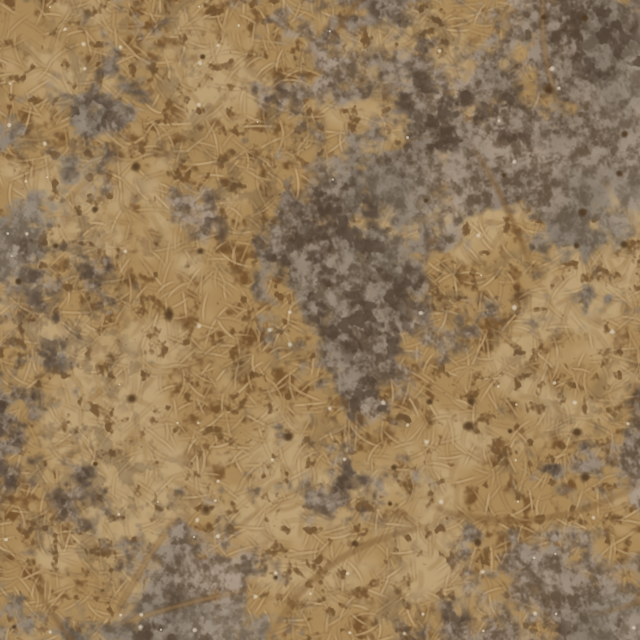
A WebGL 2 fragment shader for this texture:

```glsl
#version 300 es
precision highp float;
// Weathered ground of matted straw fibres overgrown by grainy grey lichen.

uniform vec2 u_resolution;
out vec4 fragColor;

const vec3 STRAW_LIGHT = vec3(0.76, 0.66, 0.50);
const vec3 STRAW_DEEP = vec3(0.66, 0.535, 0.35);
const vec3 GAP_BROWN = vec3(0.46, 0.33, 0.19);
const vec3 LICHEN_PALE = vec3(0.61, 0.55, 0.49);
const vec3 LICHEN_DARK = vec3(0.39, 0.325, 0.26);
const vec3 LICHEN_BLUE = vec3(0.47, 0.45, 0.41);
const vec3 CRUST = vec3(0.30, 0.24, 0.19);
const vec3 SPECK = vec3(0.84, 0.79, 0.71);

float hash(vec2 p) {
    return fract(sin(dot(p, vec2(127.1, 311.7))) * 43758.5453);
}

float valueNoise(vec2 p) {
    vec2 cell = floor(p);
    vec2 f = fract(p);
    f = f * f * (3.0 - 2.0 * f);
    float low = mix(hash(cell), hash(cell + vec2(1.0, 0.0)), f.x);
    float high = mix(hash(cell + vec2(0.0, 1.0)), hash(cell + 1.0), f.x);
    return mix(low, high, f.y);
}

float fbm(vec2 p, int octaves, float gain) {
    float sum = 0.0, total = 0.0, amp = 1.0;
    for (int i = 0; i < octaves; i++) {
        sum += amp * valueNoise(p);
        total += amp;
        amp *= gain;
        p = mat2(1.6, 1.2, -1.2, 1.6) * p + 17.3;
    }
    return sum / total;
}

// Bent strands on a jittered grid: x = strand, y = shadow around it, z = tone.
vec3 fibres(vec2 p, float scale, float width, float density, float seed) {
    vec2 g = p * scale;
    vec2 cell = floor(g);
    float w = width * scale;
    vec3 result = vec3(0.0);
    for (int y = -1; y <= 1; y++) {
        for (int x = -1; x <= 1; x++) {
            vec2 id = cell + vec2(x, y);
            vec2 key = id + seed * 19.7;
            if (hash(key + 5.3) > density) continue;
            vec2 d = g - id - vec2(hash(key), hash(key + 31.9));
            float angle = 6.2832 * hash(key + 57.1);
            float c = cos(angle), s = sin(angle);
            vec2 q = vec2(c * d.x + s * d.y, c * d.y - s * d.x);
            q.y += (hash(key + 71.3) - 0.5) * 0.9 * q.x * q.x;
            float reach = mix(0.4, 0.85, hash(key + 83.7));
            float taper = 1.0 - smoothstep(0.4 * reach, reach, abs(q.x));
            float strand = taper * (1.0 - smoothstep(0.2 * w, 1.6 * w, abs(q.y)));
            float shadow = taper * (1.0 - smoothstep(w, 3.4 * w, abs(q.y)));
            if (strand > result.x) result.xz = vec2(strand, hash(key + 97.9));
            result.y = max(result.y, shadow);
        }
    }
    return result;
}

// Sparse ragged dots: returns coverage.
float dots(vec2 p, float scale, float radius, float density, float seed) {
    vec2 g = p * scale;
    vec2 key = floor(g) + seed;
    vec2 centre = 0.3 + 0.4 * vec2(hash(key), hash(key + 13.7));
    float r = radius * mix(0.4, 1.0, hash(key + 29.3));
    float dist = length(fract(g) - centre) * mix(0.9, 1.6, valueNoise(g * 6.0));
    return step(hash(key + 41.9), density) * (1.0 - smoothstep(0.2 * r, r, dist));
}

vec3 strawMat(vec2 p) {
    float tuft = fbm(p * 46.0 + 9.1, 3, 0.65);
    vec3 col = mix(GAP_BROWN, STRAW_DEEP, smoothstep(0.18, 0.48, tuft));
    col = mix(col, STRAW_LIGHT, 0.75 * smoothstep(0.38, 0.66, fbm(p * 9.0, 4, 0.65)));
    for (int i = 0; i < 5; i++) {
        float layer = float(i);
        vec3 f = fibres(p, 17.0 + 3.0 * layer, 0.0020, 0.85, layer + 1.0);
        col = mix(col, GAP_BROWN, 0.19 * f.y);
        col = mix(col, mix(STRAW_DEEP, STRAW_LIGHT * 1.03, f.z), 0.65 * f.x);
    }
    float hole = smoothstep(0.60, 0.80, fbm(p * 58.0 + 63.0, 3, 0.55));
    return mix(col, GAP_BROWN * 0.9, 0.8 * hole);
}

vec3 lichen(vec2 p) {
    float grain = fbm(p * 66.0 + 4.7, 3, 0.7);
    vec3 col = mix(LICHEN_DARK, LICHEN_PALE, smoothstep(0.25, 0.72, grain));
    col = mix(col, LICHEN_BLUE, 0.35 * smoothstep(0.45, 0.65, fbm(p * 5.0 + 21.0, 3, 0.5)));
    return col * mix(0.78, 1.22, fbm(p * 9.0 + 37.0, 4, 0.65));
}

void main() {
    vec2 p = gl_FragCoord.xy / u_resolution.y;

    // Ragged lichen patches over the straw
    float patches = fbm(p * 4.4 + 2.6, 6, 0.72);
    float cover = smoothstep(0.42, 0.55, patches + 0.10 * (valueNoise(p * 60.0) - 0.5));
    vec3 col = mix(strawMat(p), lichen(p), 0.93 * cover);

    // Dark crumbly crust in clumps
    float clump = smoothstep(0.48, 0.64, fbm(p * 7.5 + 51.0, 4, 0.6));
    float crumbs = smoothstep(0.44, 0.64, fbm(p * 52.0 + 77.0, 3, 0.6));
    col = mix(col, CRUST, 0.72 * clump * crumbs * mix(0.35, 1.0, cover));

    // Long stems, pits and pale specks
    vec3 stem = fibres(p, 4.0, 0.0025, 0.18, 11.0);
    col = mix(col, GAP_BROWN, 0.35 * stem.y);
    col = mix(col, mix(GAP_BROWN, STRAW_DEEP, stem.z), 0.35 * stem.x);
    col = mix(col, GAP_BROWN * 0.65, 0.85 * dots(p, 17.0, 0.26, 0.07, 3.0));
    col = mix(col, SPECK, 0.8 * dots(p, 34.0, 0.26, 0.06, 8.0));

    fragColor = vec4(clamp(col, 0.0, 1.0), 1.0);
}
```
